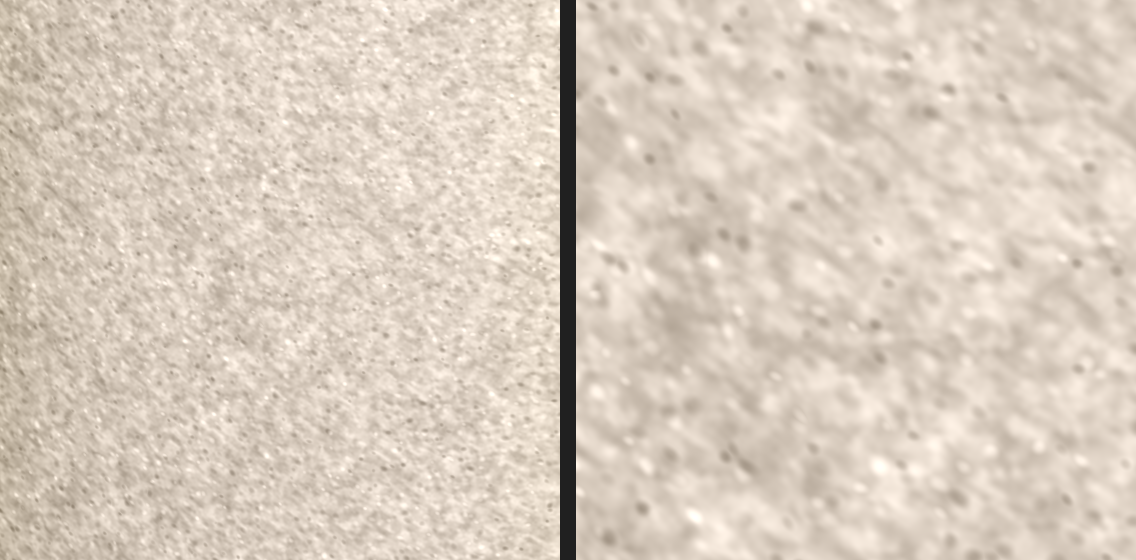
Left: the whole. Right: its middle third, enlarged.
A Shadertoy shader for this texture:

```glsl
// Integer hash, 0 to 1
float hash(vec2 cell, uint seed) {
    uvec2 k = uvec2(ivec2(cell) + 4096);
    uint h = k.x * 1597334677u ^ k.y * 3812015801u ^ seed * 2654435769u;
    h = (h ^ (h >> 16)) * 2246822519u;
    h = (h ^ (h >> 13)) * 3266489917u;
    h ^= h >> 16;
    return float(h >> 8) / 16777216.0;
}

// Smooth value noise, centred on zero
float noise(vec2 p, uint seed) {
    vec2 i = floor(p), f = fract(p);
    f = f * f * (3.0 - 2.0 * f);
    float low = mix(hash(i, seed), hash(i + vec2(1, 0), seed), f.x);
    float high = mix(hash(i + vec2(0, 1), seed), hash(i + vec2(1, 1), seed), f.x);
    return mix(low, high, f.y) - 0.5;
}

// Scattered soft blobs, one candidate per cell
float specks(vec2 p, float density, uint seed) {
    vec2 base = floor(p);
    float sum = 0.0;
    for (int y = -1; y <= 1; y++) {
        for (int x = -1; x <= 1; x++) {
            vec2 cell = base + vec2(x, y);
            vec2 centre = cell + vec2(hash(cell, seed), hash(cell, seed + 1u));
            float radius = mix(0.2, 0.36, hash(cell, seed + 2u));
            float strength = mix(0.4, 1.0, hash(cell, seed + 3u));
            float present = step(hash(cell, seed + 4u), density);
            float blob = 1.0 - smoothstep(0.15, 1.25, length(p - centre) / radius);
            sum = max(sum, present * strength * blob);
        }
    }
    return sum;
}

void mainImage(out vec4 fragColor, in vec2 fragCoord) {
    vec2 uv = fragCoord / iResolution.xy;

    // Falling diagonal grain that flattens towards the right
    vec2 grain = vec2(uv.x - 0.7 * uv.y, uv.y + uv.x - 0.28 * uv.x * uv.x);
    grain += 0.005 * vec2(noise(uv * 55.0, 1u), noise(uv * 55.0, 2u));

    // Fibres from broad mottling down to fine grit
    float tone = 0.07 * noise(grain * vec2(16, 24), 3u);
    tone += 0.16 * noise(grain * vec2(52, 88), 4u);
    tone += 0.12 * noise(grain * vec2(95, 145), 5u);
    tone += 0.035 * noise(uv * 210.0, 6u);

    // Dark and pale flecks
    tone -= 0.16 * specks(grain * vec2(38, 52), 0.28, 10u);
    tone += 0.13 * specks(grain * vec2(40, 56) + 7.0, 0.25, 20u);

    // Light from the upper right, shade along the left edge
    float shade = exp(-uv.x * 9.0);
    tone += 0.075 * (uv.x - 0.5) + 0.035 * (uv.y - 0.5) - 0.06 * shade + 0.007;

    vec3 beige = vec3(0.86, 0.81, 0.757);
    vec3 colour = beige + tone * vec3(1.0, 1.01, 1.04);
    colour.b -= 0.02 * shade + 0.012 * smoothstep(0.8, 1.0, uv.x);
    fragColor = vec4(clamp(colour, 0.0, 1.0), 1.0);
}
```
